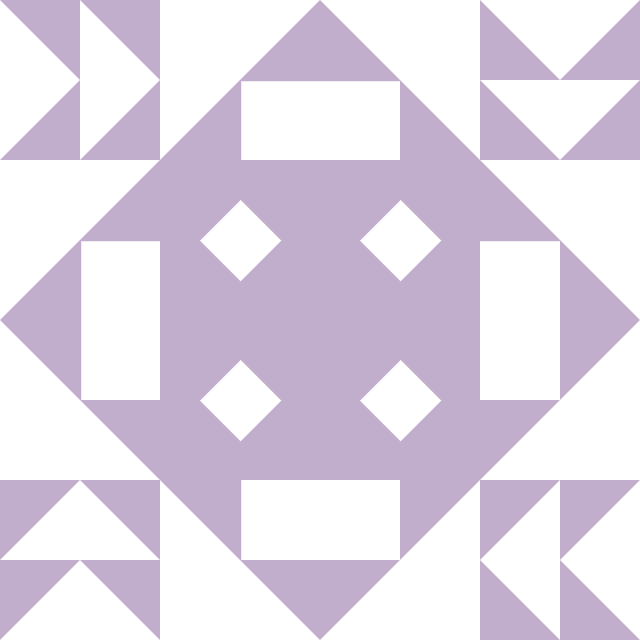
A WebGL 1 fragment shader for this pattern:

```glsl
precision highp float;
// Lilac and white patchwork: a large pierced diamond with pinwheeling chevrons in the corners.
uniform vec2 u_resolution;

float diamond(vec2 p, float radius) {
  return (abs(p.x) + abs(p.y) - radius) * 0.70711;
}

float box(vec2 p, vec2 halfSize) {
  vec2 d = abs(p) - halfSize;
  return max(d.x, d.y);
}

// Turns every quadrant onto the upper left one.
vec2 toUpperLeft(vec2 p) {
  if (p.x > 0.0) return p.y > 0.0 ? vec2(-p.y, p.x) : -p;
  return p.y > 0.0 ? p : vec2(p.y, -p.x);
}

// Two columns of triangles that leave white arrowheads between them.
float chevrons(vec2 p) {
  float along = fract(p.x);
  float slope = (1.0 - along - abs(p.y)) * 0.70711;
  return max(max(slope, along - 1.0), box(p, vec2(1.0)));
}

void main() {
  // Eight patches across, centred on the canvas.
  float side = min(u_resolution.x, u_resolution.y);
  vec2 p = (gl_FragCoord.xy - 0.5 * u_resolution) * 8.0 / side;
  float pixel = 8.0 / side;
  float halfSeam = 1.0 / 128.0;
  vec2 seamShift = vec2(halfSeam, -halfSeam);

  // Rectangular windows, trimmed by thin seams on their upper and left sides.
  vec2 a = abs(p);
  vec2 folded = a.x > a.y ? a : a.yx;
  float windows = box(folded - vec2(2.5, 0.0), vec2(0.5, 1.0));
  vec2 seams = abs(abs(vec2(p.x, -p.y) + 2.0 - halfSeam) - 1.0);
  windows = max(windows, halfSeam - min(seams.x, seams.y));

  // Four small diamonds around the middle.
  float holes = diamond(abs(p - seamShift) - 1.0, 0.5 + halfSeam);

  float lilac = max(diamond(p, 4.0), -min(windows, holes));
  lilac = min(lilac, chevrons(toUpperLeft(p) - vec2(-3.0, 3.0)));

  float coverage = clamp(0.5 - lilac / pixel, 0.0, 1.0);
  vec3 color = mix(vec3(1.0), vec3(0.757, 0.677, 0.8), coverage);
  gl_FragColor = vec4(color, 1.0);
}
```
